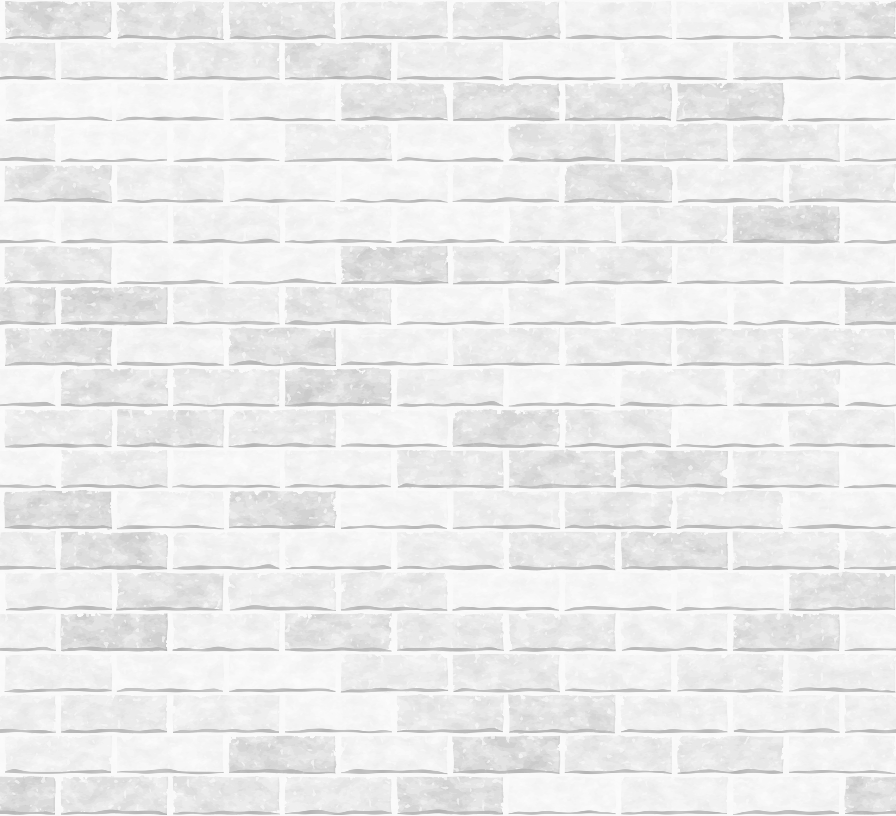
A Shadertoy shader for this texture:

```glsl
#define COLS 8.0
#define ROWS 20.0
#define BRICK_ASPECT 2.743
#define JOINT vec2(0.07, 0.045)
#define SHADOW_WIDTH 0.072
#define WEAR 0.42
#define MORTAR_COLOR vec3(0.978)
#define LIGHT_BRICK vec3(0.966)
#define DARK_BRICK vec3(0.855)
#define SHADOW_COLOR vec3(0.71)

// Integer hash giving two values in 0..1
vec2 hash2(vec2 cell) {
    uvec2 k = uvec2(ivec2(cell)) * uvec2(1597334673u, 3812015801u);
    uint n = (k.x ^ k.y) * 1597334673u;
    n = (n ^ (n >> 15)) * 2246822519u;
    n ^= n >> 13;
    return vec2(n & 65535u, n >> 16) / 65535.0;
}

float cornerSlope(vec2 cell, vec2 offset) {
    float angle = 6.28319 * hash2(cell).x;
    return dot(vec2(cos(angle), sin(angle)), offset);
}

// Gradient noise, roughly -0.7..0.7
float gradNoise(vec2 p) {
    vec2 i = floor(p), f = p - i;
    vec2 u = f * f * f * (f * (f * 6.0 - 15.0) + 10.0);
    vec2 e = vec2(1.0, 0.0);
    return mix(mix(cornerSlope(i, f), cornerSlope(i + e, f - e), u.x),
               mix(cornerSlope(i + e.yx, f - e.yx), cornerSlope(i + 1.0, f - 1.0), u.x), u.y);
}

float fbm(vec2 p) {
    float sum = 0.0, gain = 0.6;
    for (int i = 0; i < 4; i++) {
        sum += gain * gradNoise(p);
        p = mat2(1.6, 1.2, -1.2, 1.6) * p + 7.3;
        gain *= 0.55;
    }
    return sum;
}

// Hard-edged patch of paint where the noise exceeds a level
float patchMask(float n, float level, float soft) {
    return smoothstep(level - soft, level + soft, n);
}

float boxDistance(vec2 p, vec2 halfSize) {
    vec2 d = abs(p) - halfSize;
    return length(max(d, 0.0)) + min(max(d.x, d.y), 0.0);
}

void mainImage(out vec4 fragColor, in vec2 fragCoord) {
    vec2 uv = fragCoord / iResolution.xy;
    float aa = ROWS / iResolution.y;

    // Running bond: every other course is shifted by half a brick
    vec2 grid = uv * vec2(COLS, ROWS);
    float course = ROWS - 1.0 - floor(grid.y);
    grid.x += 0.5 * mod(course, 2.0) - 0.02;
    vec2 id = vec2(mod(floor(grid.x), COLS), course);
    vec2 scale = vec2(BRICK_ASPECT, 1.0);
    vec2 local = (fract(grid) - 0.5) * scale;
    vec2 q = grid * scale;
    vec2 rnd = hash2(id + 31.0);
    vec2 paint = local + 40.0 + 23.0 * id;

    // Wavy, chipped outline; chips only bite near the border
    vec2 halfSize = 0.5 * scale - JOINT;
    vec2 wobble = 0.045 * vec2(gradNoise(paint * 1.7), gradNoise(paint.yx * 1.5 + 9.0));
    float edge = boxDistance(local + wobble, halfSize);
    float chipNoise = fbm(q * 2.8 + 50.0);
    float chipped = edge + WEAR * max(chipNoise - 0.13, 0.0)
                  - 0.13 * max(-chipNoise - 0.2, 0.0);
    float brickMask = 1.0 - smoothstep(-aa * 0.6, aa * 0.6, chipped);

    // Brick tone with layered blotches
    float tone = pow(rnd.x, 1.6);
    float strength = 0.25 + 0.75 * tone;
    float broad = fbm(paint * vec2(1.3, 2.1));
    float fine = fbm(paint * vec2(2.6, 3.8) + 11.0);
    float soft = 0.03 + aa * 0.5;
    vec3 brick = mix(LIGHT_BRICK, DARK_BRICK, tone);
    brick += 0.035 * strength * patchMask(broad, 0.08, soft);
    brick += 0.025 * strength * patchMask(fine, 0.17, soft);
    brick -= 0.036 * strength * patchMask(-broad, 0.15, soft);
    brick -= 0.022 * strength * patchMask(-fine, 0.18, soft);
    brick += 0.012 * fine;

    // Pale flecks, densest toward the rim
    float rim = smoothstep(-0.25, 0.0, edge);
    float fleck = patchMask(gradNoise(q * 6.5 + 80.0), 0.43 - 0.12 * rim, 0.06);
    brick = mix(brick, MORTAR_COLOR, 0.65 * fleck);

    // Mortar with a faint mottled surface
    vec3 color = MORTAR_COLOR + 0.018 * fbm(q * 3.0 + 20.0);
    color = mix(color, brick, brickMask);

    // Uneven shadow line under the brick, thinning at its ends
    float thickness = SHADOW_WIDTH * (1.0 + 0.9 * gradNoise(paint * vec2(1.8, 0.4)));
    thickness *= smoothstep(halfSize.x, halfSize.x - 0.25, abs(local.x)) * 0.6 + 0.4;
    float aboveBottom = local.y + wobble.y + halfSize.y;
    float shadow = (1.0 - smoothstep(-aa * 0.5, aa * 0.5, aboveBottom - thickness))
                 * (1.0 - smoothstep(-aa * 0.5, aa * 0.5, edge));
    shadow *= 0.85 + 0.3 * gradNoise(q * vec2(2.2, 0.8) + 60.0);
    color = mix(color, SHADOW_COLOR, clamp(shadow, 0.0, 1.0));

    // Thin shade along the right end of darker bricks
    float side = smoothstep(halfSize.x - 0.06, halfSize.x, local.x + wobble.x) * brickMask;
    color -= 0.06 * side * tone;

    fragColor = vec4(clamp(color, 0.0, 1.0), 1.0);
}
```
